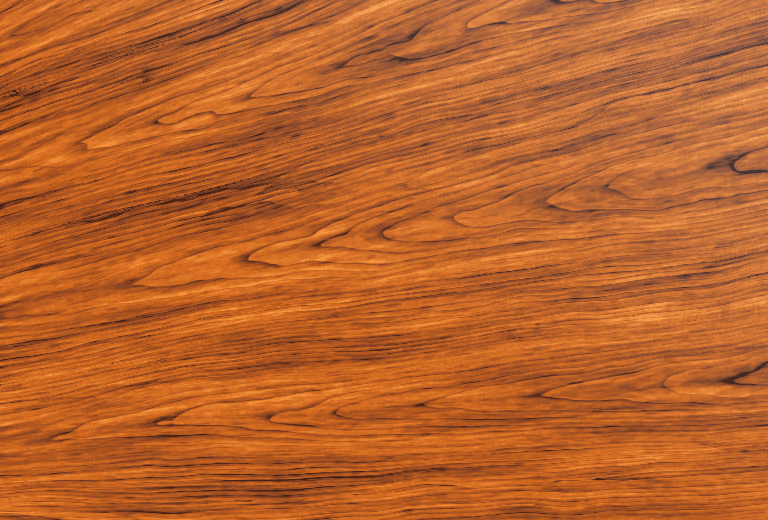
A Shadertoy shader for this texture:

```glsl
float hash(vec2 p) {
    vec3 q = fract(vec3(p.xyx) * 0.1031);
    q += dot(q, q.yzx + 33.33);
    return fract((q.x + q.y) * q.z);
}

float noise(vec2 p) {
    vec2 i = floor(p), f = fract(p);
    f = f * f * (3.0 - 2.0 * f);
    return mix(mix(hash(i), hash(i + vec2(1, 0)), f.x),
               mix(hash(i + vec2(0, 1)), hash(i + vec2(1, 1)), f.x), f.y);
}

float fbm(vec2 p) {
    float sum = 0.0, amp = 0.53;
    for (int i = 0; i < 4; i++) {
        sum += amp * noise(p);
        p = p * 2.03 + 17.3;
        amp *= 0.5;
    }
    return sum;
}

// Growth ring: slow darkening, then a crisp return to light wood
float ringShade(float phase) {
    float t = fract(phase);
    float edge = clamp(fwidth(phase) * 1.3, 0.05, 0.6);
    float strength = 0.3 + 0.85 * hash(vec2(floor(phase), 7.0));
    float shade = 0.42 * t * t + 0.34 * smoothstep(0.75, 1.0 - 0.5 * edge, t);
    return strength * shade * (1.0 - smoothstep(1.0 - edge, 1.0, t));
}

vec3 woodColor(float tone) {
    vec3 col = mix(vec3(0.27, 0.13, 0.075), vec3(0.54, 0.265, 0.135), smoothstep(-0.1, 0.25, tone));
    col = mix(col, vec3(0.69, 0.335, 0.12), smoothstep(0.2, 0.5, tone));
    col = mix(col, vec3(0.83, 0.42, 0.13), smoothstep(0.45, 0.78, tone));
    return mix(col, vec3(0.95, 0.57, 0.23), smoothstep(0.75, 1.15, tone));
}

void mainImage(out vec4 fragColor, in vec2 fragCoord) {
    vec2 p = fragCoord / iResolution.y;

    // Grain lines fan out from the left
    float grain = (p.y - 0.02 * p.x) / (1.0 + 0.45 * p.x);
    grain += 0.014 * (noise(vec2(p.x * 3.0, grain * 6.0)) - 0.5);
    grain += 0.005 * (noise(vec2(p.x * 11.0, grain * 22.0)) - 0.5);

    // Repeated ridges carry nested pointed arches
    float ridge = grain / 0.258 - 0.6 + 0.14 * (noise(vec2(p.x * 2.2, grain * 4.0 + 5.0)) - 0.5);
    float off = abs(ridge - round(ridge));
    float flank = sqrt(off * off + 0.0002) - 0.014;
    float arch = 5.5 * (1.0 - smoothstep(0.05, 0.5, off));
    float phase = arch * p.x - 9.0 * flank - 26.0 * flank * flank;
    phase += 2.6 * (fbm(vec2(p.x * 2.3, grain * 10.0)) - 0.5);
    phase += 0.4 * (noise(vec2(p.x * 15.0, grain * 55.0)) - 0.5);
    phase += 0.12 * (noise(vec2(p.x * 45.0, grain * 130.0)) - 0.5);

    // Main rings, and finer ones on the straight flanks
    float straight = smoothstep(0.08, 0.35, off);
    float finePhase = grain * 62.0 + 0.5 * phase + 2.5 * fbm(vec2(p.x * 2.0, grain * 24.0));
    float tone = 0.71 - ringShade(phase) - mix(0.15, 0.6, straight) * ringShade(finePhase);

    // Broad bands, and bands that follow the rings
    tone += 0.6 * (fbm(vec2(p.x * 1.6, grain * 13.0 + 3.0)) - 0.5);
    tone += 0.34 * (noise(vec2(phase * 1.7, p.x * 2.5)) - 0.5);
    tone += 0.22 * (noise(vec2(phase * 6.0, p.x * 5.0)) - 0.5);

    // Streaks and pores along the grain
    tone += 0.36 * (noise(vec2(p.x * 4.0, grain * 85.0)) - 0.5);
    tone += 0.32 * (noise(vec2(p.x * 11.0, grain * 190.0)) - 0.5);
    tone += 0.26 * (noise(vec2(p.x * 60.0, grain * 400.0)) - 0.5);
    tone -= 0.2 * smoothstep(0.7, 0.95, noise(vec2(p.x * 28.0, grain * 290.0 + 9.0)));

    // Pale sheen toward the upper right
    float sheen = smoothstep(0.8, 2.1, 0.75 * p.x + 1.1 * p.y);
    vec3 col = woodColor(tone) + sheen * vec3(0.01, 0.085, 0.145);
    col *= 0.95 + 0.1 * noise(p * 260.0);
    fragColor = vec4(col, 1.0);
}
```
